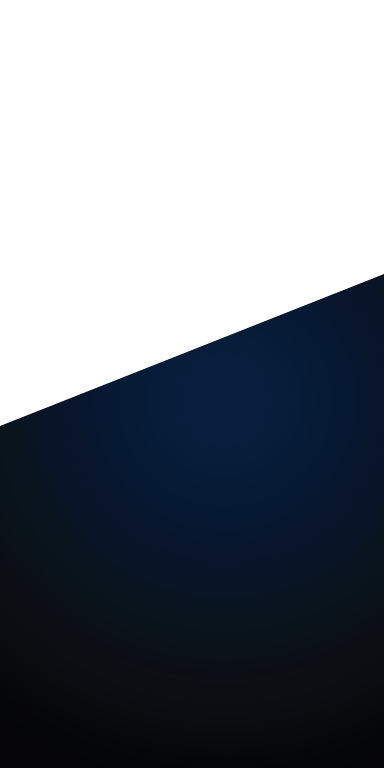
Write a Shadertoy shader that draws this background.

```glsl
// Draws a navy radial glow fading to black below a slanted white panel.

#define EDGE_LEFT 0.4453
#define EDGE_RIGHT 0.6432
#define GLOW_CENTER vec2(0.586, 0.958)
#define PANEL_COLOR vec3(1.0)
#define CORE_COLOR vec3(0.027, 0.122, 0.240)
#define NAVY_COLOR vec3(0.024, 0.100, 0.205)
#define INDIGO_COLOR vec3(0.034, 0.078, 0.160)
#define TEAL_COLOR vec3(0.034, 0.078, 0.115)
#define CHARCOAL_COLOR vec3(0.046, 0.056, 0.076)
#define BLACK_COLOR vec3(0.020, 0.021, 0.028)

// Colour of the glow at a radius measured in canvas widths
vec3 glowColor(float radius) {
    vec3 color = mix(CORE_COLOR, NAVY_COLOR, smoothstep(0.05, 0.30, radius));
    color = mix(color, INDIGO_COLOR, smoothstep(0.26, 0.46, radius));
    color = mix(color, TEAL_COLOR, smoothstep(0.45, 0.58, radius));
    color = mix(color, CHARCOAL_COLOR, smoothstep(0.57, 0.76, radius));
    return mix(color, BLACK_COLOR, smoothstep(0.74, 1.02, radius));
}

void mainImage(out vec4 fragColor, in vec2 fragCoord) {
    vec2 uv = fragCoord / iResolution.xy;

    // Circular glow on a canvas twice as tall as it is wide
    vec2 position = uv * vec2(1.0, 2.0);
    vec3 color = glowColor(length(position - GLOW_CENTER));

    // White panel above the slanted edge, smoothed over one pixel
    float edgeHeight = mix(EDGE_LEFT, EDGE_RIGHT, uv.x);
    float pixel = 1.0 / iResolution.y;
    float panel = smoothstep(-0.6 * pixel, 0.6 * pixel, uv.y - edgeHeight);

    fragColor = vec4(mix(color, PANEL_COLOR, panel), 1.0);
}
```
